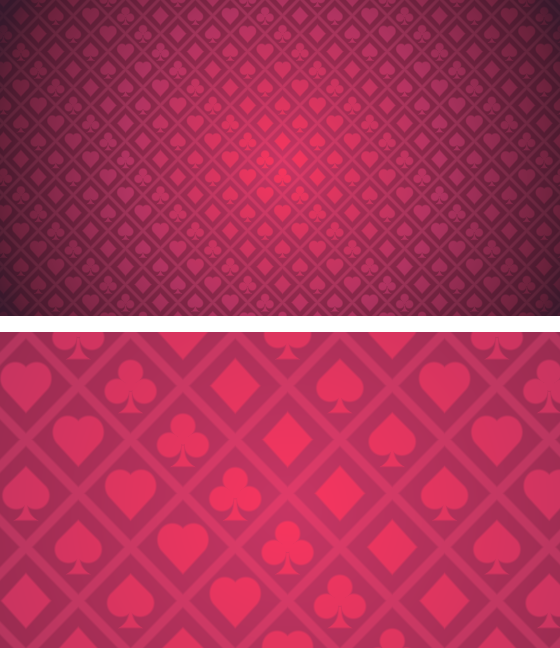
Top, the full canvas; bottom, a detail of the centre.
This pattern is drawn by a Shadertoy shader. Its source:

```glsl
// Card-suit harlequin: a lattice of diagonal lines frames one suit per diamond cell.
// Skewed axes turn the lattice into unit squares; distance functions draw the suits,
// and a radial glow tints ground, lines and suits separately.

float heart(vec2 p) {  // tip at the origin, lobes up to y = 1.1
    p.x = abs(p.x);
    if (p.x + p.y > 1.0) return length(p - vec2(0.25, 0.75)) - 0.3536;
    vec2 notch = p - vec2(0.0, 1.0);
    vec2 side = p - 0.5 * max(p.x + p.y, 0.0);
    return sqrt(min(dot(notch, notch), dot(side, side))) * sign(p.x - p.y);
}

float stem(vec2 p) {  // flared foot shared by spade and club
    float flare = clamp((-0.3 - p.y) / 0.7, 0.0, 1.0);
    return max(abs(p.x) - 0.07 - 0.36 * flare * flare * flare, abs(p.y + 0.6) - 0.4);
}

float diamondSuit(vec2 p) {
    return (abs(p.x) / 0.92 + abs(p.y) / 1.02 - 1.0) * 0.683;
}

float spadeSuit(vec2 p) {
    float body = heart(vec2(p.x, 1.0 - p.y) / 1.44) * 1.44;
    return min(body, stem(p));
}

float heartSuit(vec2 p) {
    return heart(vec2(p.x / 0.92, p.y + 1.0) / 1.7) * 1.62;
}

float clubSuit(vec2 p) {
    vec2 m = vec2(abs(p.x), p.y);
    float leaves = min(length(p - vec2(0.0, 0.5)), length(m - vec2(0.5, -0.2))) - 0.46;
    float core = length(p - vec2(0.0, 0.03)) - 0.24;
    return min(min(leaves, core), stem(p));
}

vec3 glow(vec3 inner, vec3 middle, vec3 outer, float r) {
    return mix(mix(inner, middle, clamp(r * 2.0, 0.0, 1.0)),
               outer, clamp(r * 2.0 - 1.0, 0.0, 1.0));
}

void mainImage(out vec4 fragColor, in vec2 fragCoord) {
    vec2 p = (fragCoord - 0.5 * iResolution.xy) / iResolution.y;
    float soft = 0.0008 + 0.75 / iResolution.y;  // slightly soft print edge

    // Skewed lattice coordinates: integers are cell centres
    vec2 halfCell = vec2(0.0552, 0.0567);
    vec2 q = (p - vec2(0.0632, -0.0035)) / halfCell;
    vec2 skew = 0.5 * vec2(q.x + q.y, q.x - q.y);
    vec2 id = floor(skew + 0.5);
    vec2 f = skew - id;

    // Lattice lines on the cell borders
    float border = (0.5 - max(abs(f.x), abs(f.y))) * 0.0791;
    float lineMask = 1.0 - smoothstep(-soft, soft, border - 0.0048);

    // The suit depends on one skewed axis, so it repeats along the falling diagonals
    float size = 0.0285;
    vec2 s = vec2(f.x + f.y, f.x - f.y) * halfCell / size;
    float suit = mod(id.x, 4.0);
    float d = suit < 0.5 ? diamondSuit(s)
            : suit < 1.5 ? spadeSuit(s)
            : suit < 2.5 ? heartSuit(s) : clubSuit(s);
    float suitMask = 1.0 - smoothstep(-soft, soft, d * size);

    // Each layer fades with its own radial ramp
    float r = length(p - vec2(0.01, -0.02));
    vec3 ground = glow(vec3(0.78, 0.21, 0.39), vec3(0.52, 0.15, 0.28), vec3(0.24, 0.09, 0.16), r);
    vec3 lines = glow(vec3(0.88, 0.23, 0.41), vec3(0.63, 0.20, 0.35), vec3(0.30, 0.12, 0.19), r);
    vec3 suits = glow(vec3(0.97, 0.21, 0.37), vec3(0.69, 0.20, 0.38), vec3(0.34, 0.11, 0.19), r);

    vec3 col = mix(ground, lines, lineMask);
    col = mix(col, suits, suitMask);

    // Cool shade in the far corners
    col = mix(col, vec3(0.17, 0.10, 0.19), 0.5 * smoothstep(0.88, 1.06, r));
    fragColor = vec4(col, 1.0);
}
```
